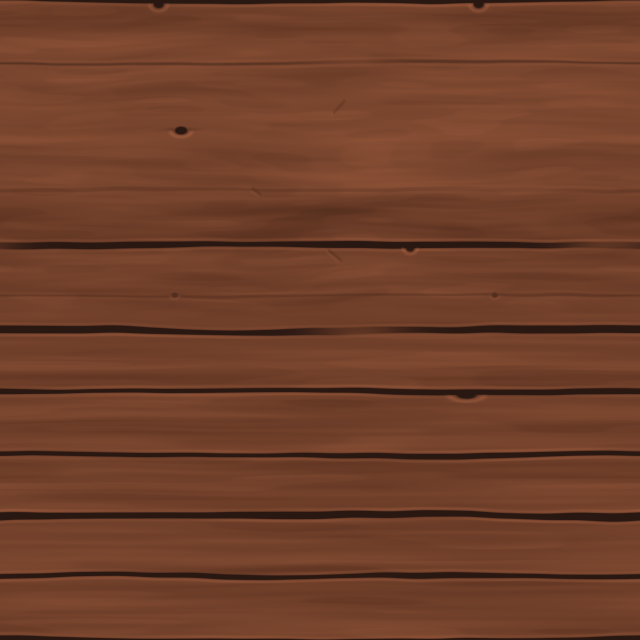
Reproduce this texture procedurally as a Shadertoy shader.

```glsl
// Painted reddish-brown wood planks, tiling on both axes.
// Row-shifted streak noise makes the grain; loops over small layout
// tables add the dark gaps with lit lips, the knots and the scratches.

const vec3 WOOD_DARK  = vec3(0.355, 0.195, 0.125);
const vec3 WOOD_LIGHT = vec3(0.575, 0.335, 0.225);
const vec3 GAP_EDGE   = vec3(0.25, 0.14, 0.10);
const vec3 GAP_DEEP   = vec3(0.16, 0.09, 0.07);
const float BASE_TONE = 0.42;
const float GRAIN_CONTRAST = 0.62;
const float LIP_TONE  = 0.46;
const float SPLIT_Y   = 0.50;   // straight grain below, wavy grain above

// Gaps: height, strength, half width, x where it closes up (-1: nowhere)
const int GAP_COUNT = 10;
const vec4 GAPS[GAP_COUNT] = vec4[GAP_COUNT](
    vec4(0.000, 1.0, 0.0048, -1.0), vec4(0.100, 1.0, 0.0050, -1.0),
    vec4(0.195, 1.0, 0.0060, -1.0), vec4(0.290, 1.0, 0.0042, -1.0),
    vec4(0.388, 1.0, 0.0046, -1.0), vec4(0.483, 1.0, 0.0056, 0.56),
    vec4(0.538, 0.25, 0.0020, -1.0), vec4(0.617, 1.0, 0.0050, 0.95),
    vec4(0.703, 0.18, 0.0030, 0.80), vec4(0.902, 0.40, 0.0022, 0.55));

// Knots: centre, radii
const int KNOT_COUNT = 7;
const vec4 KNOTS[KNOT_COUNT] = vec4[KNOT_COUNT](
    vec4(0.248, 0.994, 0.011, 0.009), vec4(0.748, 0.994, 0.011, 0.009),
    vec4(0.283, 0.796, 0.013, 0.008), vec4(0.641, 0.613, 0.009, 0.008),
    vec4(0.729, 0.383, 0.021, 0.008), vec4(0.273, 0.539, 0.006, 0.005),
    vec4(0.773, 0.539, 0.006, 0.005));

// Scratches: start, end
const int SCRATCH_COUNT = 3;
const vec4 SCRATCHES[SCRATCH_COUNT] = vec4[SCRATCH_COUNT](
    vec4(0.514, 0.609, 0.532, 0.594), vec4(0.522, 0.824, 0.538, 0.842),
    vec4(0.395, 0.705, 0.406, 0.697));

float hash(vec2 p) {
    vec3 q = fract(vec3(p.xyx) * 0.1031);
    q += dot(q, q.yzx + 33.33);
    return fract((q.x + q.y) * q.z);
}

float gauss(float d, float width) { return exp(-d * d / (width * width)); }
vec2 wrap(vec2 d) { return d - round(d); }

// Periodic 1D noise along x, shifted at random for each row
float rowNoise(float x, float cells, float row) {
    float p = x * cells + hash(vec2(row, cells)) * cells;
    float i = floor(p), f = smoothstep(0.0, 1.0, p - i);
    return mix(hash(vec2(mod(i, cells), row + 7.0)),
               hash(vec2(mod(i + 1.0, cells), row + 7.0)), f);
}

float streaks(vec2 uv, vec2 cells) {
    float y = uv.y * cells.y, i = floor(y);
    return mix(rowNoise(uv.x, cells.x, mod(i, cells.y)),
               rowNoise(uv.x, cells.x, mod(i + 1.0, cells.y)),
               smoothstep(0.0, 1.0, y - i));
}

// Layered streaks plus crisp light and dark brush strokes
float grain(vec2 uv, float stretch) {
    float g = 0.50 * streaks(uv, vec2(2.0 * stretch, 37.0))
            + 0.42 * streaks(uv, vec2(3.0 * stretch, 83.0))
            + 0.28 * streaks(uv, vec2(5.0 * stretch, 171.0)) - 0.60;
    float stroke = streaks(uv, vec2(4.0 * stretch, 67.0));
    return g + 0.20 * smoothstep(0.68, 0.80, stroke)
             - 0.18 * smoothstep(0.68, 0.80, 1.0 - stroke);
}

// Wide light and dark bands across the upper boards
float broadTone(float y) {
    return 0.13 * gauss(y - 0.80, 0.09) + 0.17 * gauss(y - 0.722, 0.016)
         + 0.12 * gauss(y - 0.918, 0.022) - 0.17 * gauss(y - 0.665, 0.030)
         - 0.10 * gauss(y - 0.962, 0.020);
}

void mainImage(out vec4 fragColor, in vec2 fragCoord) {
    vec2 uv = fragCoord / iResolution.xy;
    float soft = max(0.0013, 0.75 / iResolution.y);

    // Wood grain
    float wavy = smoothstep(SPLIT_Y - 0.03, SPLIT_Y + 0.03, uv.y);
    float bend = streaks(uv, vec2(5.0, 11.0)) - 0.5;
    vec2 bent = uv + vec2(0.0, bend * mix(0.008, 0.022, wavy));
    float tone = BASE_TONE + broadTone(uv.y) + GRAIN_CONTRAST
               * mix(grain(bent, 1.0), 0.8 * grain(bent, 2.0), wavy);
    tone += 0.14 * (streaks(uv, vec2(3.0, 9.0)) - 0.5);
    float dark = 0.0;

    // Gaps between boards, with lit lips on both sides
    for (int i = 0; i < GAP_COUNT; i++) {
        vec4 gap = GAPS[i];
        float id = float(i);
        float wobble = 0.006 * (rowNoise(uv.x, 4.0, 50.0 + id) - 0.5)
                     + 0.002 * (rowNoise(uv.x, 17.0, 70.0 + id) - 0.5);
        vec2 d = wrap(uv - vec2(gap.w, gap.x + wobble));
        float open = 1.0 - 0.7 * step(0.0, gap.w) * gauss(d.x, 0.07);
        float halfWidth = gap.z * mix(0.6, 1.15, rowNoise(uv.x, 6.0, 90.0 + id));
        float side = abs(d.y) - halfWidth;
        float lip = mix(0.25, 1.0, rowNoise(uv.x, 5.0, 110.0 + id + 20.0 * step(0.0, d.y)));
        tone += gap.y * (LIP_TONE * lip * gauss(side - 0.003, 0.0022) - 0.13 * gauss(d.y, 0.014));
        dark = max(dark, gap.y * open * (1.0 - smoothstep(-soft, soft, side)));
    }

    // Knots: dark core, side cracks and a lit lower rim
    for (int i = 0; i < KNOT_COUNT; i++) {
        vec4 knot = KNOTS[i];
        vec2 d = wrap(uv - knot.xy) / knot.zw;
        float r = length(d), strength = smoothstep(0.002, 0.010, knot.z);
        float rim = strength * gauss(r - 1.3, 0.28) * (1.0 - smoothstep(-0.6, 0.3, d.y));
        float core = 1.0 - smoothstep(0.55, 1.05, r);
        float crack = 0.45 * gauss(d.y - 0.2, 0.35) * gauss(d.x, 1.9);
        dark = max(dark * (1.0 - rim), strength * max(core, crack) * (1.0 - rim));
        tone += 0.4 * rim;
    }

    // Scratches: a dark line with a light edge
    for (int i = 0; i < SCRATCH_COUNT; i++) {
        vec2 a = SCRATCHES[i].xy, ab = SCRATCHES[i].zw - a, p = uv - a;
        vec2 off = p - ab * clamp(dot(p, ab) / dot(ab, ab), 0.0, 1.0);
        tone += 0.16 * gauss(length(off + vec2(0.003)), 0.0025) - 0.28 * gauss(length(off), 0.0025);
    }

    vec3 color = mix(WOOD_DARK, WOOD_LIGHT, clamp(tone, -0.1, 1.1));
    color = mix(color, mix(GAP_EDGE, GAP_DEEP, dark), dark);
    fragColor = vec4(color, 1.0);
}
```
